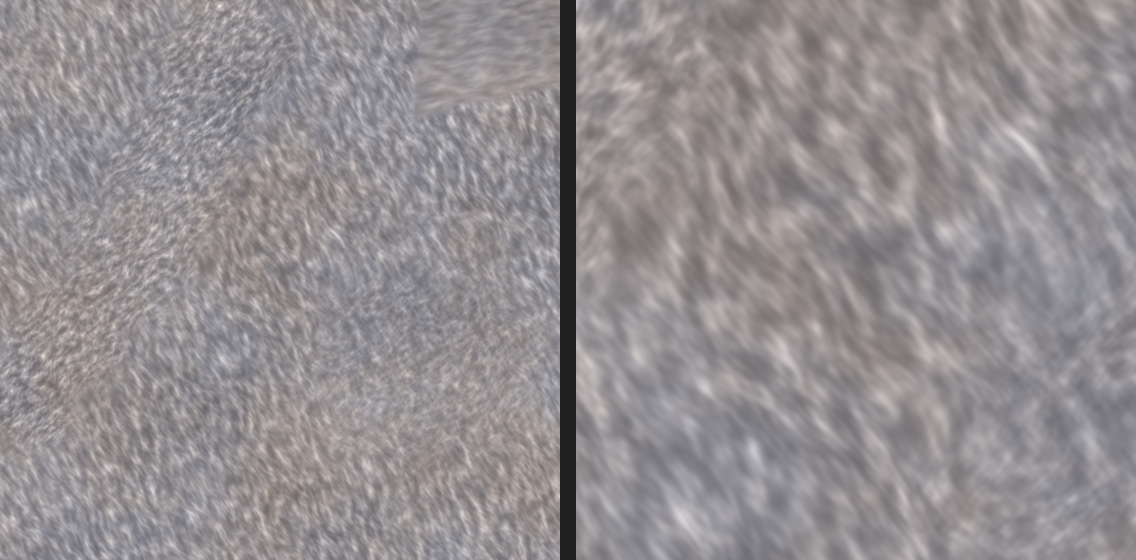
Left: the whole. Right: its middle third, enlarged.
A WebGL 1 fragment shader for this texture:

```glsl
precision highp float;
// Short grey plush pile: slanted soft tufts with brushed patches and faint warm and cool tints.

uniform vec2 u_resolution;

const vec3 BASE_COLOR = vec3(0.589, 0.569, 0.579);
const vec3 WARM_TINT = vec3(0.020, 0.004, -0.016);
const float GRAIN_CONTRAST = 0.205;
const float HIGHLIGHT_SKEW = 0.35;
const float SHADE_CONTRAST = 0.060;
const float TINT_STRENGTH = 2.2;
const float WARP_SCALE = 13.0;
const float WARP_AMOUNT = 0.010;

// Pile directions in radians; tuft frequencies across and along the pile.
const float MAIN_ANGLE = 2.10;
const float BRUSHED_ANGLE = 0.80;
const float CORNER_ANGLE = 0.22;
const vec2 MAIN_TUFTS = vec2(68.0, 29.0);
const vec2 BRUSHED_TUFTS = vec2(82.0, 48.0);
const vec2 CORNER_TUFTS = vec2(70.0, 28.0);

vec2 gradientAt(vec2 cell) {
  vec3 h = fract(cell.xyx * vec3(0.1031, 0.1030, 0.0973));
  h += dot(h, h.yzx + 33.33);
  float angle = 6.28318 * fract((h.x + h.y) * h.z);
  return vec2(cos(angle), sin(angle));
}

float gradientNoise(vec2 p) {
  vec2 cell = floor(p);
  vec2 f = p - cell;
  vec2 u = f * f * f * (f * (f * 6.0 - 15.0) + 10.0);
  vec2 e = vec2(1.0, 0.0);
  float a = dot(gradientAt(cell), f);
  float b = dot(gradientAt(cell + e.xy), f - e.xy);
  float c = dot(gradientAt(cell + e.yx), f - e.yx);
  float d = dot(gradientAt(cell + e.xx), f - e.xx);
  return mix(mix(a, b, u.x), mix(c, d, u.x), u.y);
}

float cloud(vec2 p) {
  return gradientNoise(p) + 0.5 * gradientNoise(p * 2.1 + 17.3)
       + 0.3 * gradientNoise(p * 4.3 + 41.7);
}

// Layered stretched noise; each finer layer leans a little differently.
float pile(vec2 p, float angle, vec2 tufts, float fineness) {
  float sum = 0.0;
  float weight = 1.0;
  for (int i = 0; i < 3; i++) {
    float k = float(i);
    float lean = angle + 0.16 * (k - 1.0);
    vec2 along = vec2(cos(lean), sin(lean));
    vec2 across = vec2(-along.y, along.x);
    vec2 q = vec2(dot(p, across), dot(p, along)) * tufts;
    sum += weight * gradientNoise(q + 37.0 * k + 211.0);
    tufts *= 1.75;
    weight *= fineness;
  }
  return sum;
}

float segmentDistance(vec2 p, vec2 a, vec2 b) {
  vec2 ab = b - a;
  return length(p - a - ab * clamp(dot(p - a, ab) / dot(ab, ab), 0.0, 1.0));
}

// Band of pile brushed the other way, running from the top to the left edge.
float brushedMask(vec2 p, float wobble) {
  float d = min(segmentDistance(p, vec2(0.42, 0.95), vec2(0.29, 0.62)),
                segmentDistance(p, vec2(0.29, 0.62), vec2(0.04, 0.28)));
  float band = 1.0 - smoothstep(0.05, 0.14, d + 0.07 * wobble);
  float loosePatch = 1.0 - smoothstep(0.08, 0.30, length(p - vec2(0.77, 0.36)) + 0.12 * wobble);
  return max(band, 0.55 * loosePatch);
}

// Flattened corner at the upper right.
float cornerMask(vec2 p, float wobble) {
  float side = p.x - 0.745 + 0.012 * wobble;
  float under = p.y - 0.79 - 0.23 * (p.x - 0.75) + 0.02 * wobble;
  return smoothstep(-0.008, 0.012, min(side, under));
}

void main() {
  vec2 p = gl_FragCoord.xy / min(u_resolution.x, u_resolution.y);
  float wobble = cloud(p * 9.0 + 5.0);
  vec2 warp = vec2(gradientNoise(p * WARP_SCALE + 3.7), gradientNoise(p * WARP_SCALE + 71.2));
  vec2 q = p + WARP_AMOUNT * warp;

  // Grain from the three pile directions
  float brushed = brushedMask(p, wobble);
  float corner = cornerMask(p, wobble);
  float grain = pile(q, MAIN_ANGLE, MAIN_TUFTS, 0.66);
  grain = mix(grain, 1.08 * pile(q, BRUSHED_ANGLE, BRUSHED_TUFTS, 0.65), brushed);
  grain = mix(grain, 0.62 * pile(q, CORNER_ANGLE, CORNER_TUFTS, 0.45), corner);
  grain += HIGHLIGHT_SKEW * (grain * grain - 0.08);

  // Broad shading and tint
  float shade = cloud(p * 5.5 + 23.0);
  float tint = cloud(p * 3.2 + 58.0) + 0.35 * gradientNoise(q * 34.0 + 9.0);
  tint += 0.25 * grain + 0.15 * brushed + 0.25 * corner - 0.08;

  vec3 color = BASE_COLOR + GRAIN_CONTRAST * grain + SHADE_CONTRAST * shade;
  color += WARM_TINT * clamp(TINT_STRENGTH * tint, -1.2, 1.2);
  gl_FragColor = vec4(clamp(color, 0.0, 1.0), 1.0);
}
```
